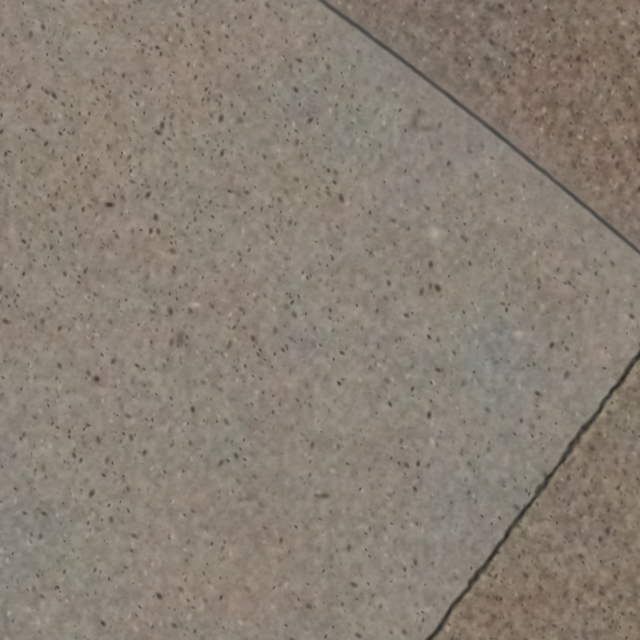
Write a WebGL 1 fragment shader that draws this texture.

```glsl
precision highp float;
// Weathered speckled stone paving: one large slab with two neighbours on the
// right, split by dark joints. Soft noise tints the stone, jittered cells
// scatter dark pits and pale grains, and distances to lines draw the joints.
uniform vec2 u_resolution;

const vec3 SLAB_COLOR = vec3(0.550, 0.515, 0.473);
const vec3 UPPER_SLAB_COLOR = vec3(0.492, 0.435, 0.392);
const vec3 LOWER_SLAB_COLOR = vec3(0.512, 0.460, 0.402);
const vec3 COOL_TINT = vec3(-0.022, 0.001, 0.016);
const vec3 WARM_TINT = vec3(0.018, -0.004, -0.020);
const vec3 PIT_COLOR = vec3(0.25, 0.215, 0.19);
const vec3 GRAIN_COLOR = vec3(0.72, 0.68, 0.63);
const vec3 UPPER_JOINT_COLOR = vec3(0.27, 0.26, 0.25);
const vec3 LOWER_JOINT_COLOR = vec3(0.16, 0.155, 0.13);
const float JOINT_WIDTH = 0.0036;
const float PIT_CELLS = 50.0;
const float FINE_PIT_CELLS = 78.0;
const float GRAIN_CELLS = 56.0;

float hash(vec2 p) {
  return fract(sin(dot(p, vec2(127.1, 311.7))) * 43758.545);
}

float noise(vec2 p) {
  vec2 i = floor(p), f = fract(p);
  f = f * f * (3.0 - 2.0 * f);
  return mix(mix(hash(i), hash(i + vec2(1.0, 0.0)), f.x),
             mix(hash(i + vec2(0.0, 1.0)), hash(i + 1.0), f.x), f.y);
}

float fbm(vec2 p) {
  float sum = 0.0, amplitude = 0.5;
  for (int i = 0; i < 4; i++) {
    sum += amplitude * noise(p);
    p = p * 2.03 + 17.3;
    amplitude *= 0.5;
  }
  return sum / 0.9375;
}

// Soft elongated flecks, at most one per cell; most are faint, a few strong.
float flecks(vec2 p, float cells, float density, float seed) {
  vec2 q = p * cells, home = floor(q);
  float cover = 0.0;
  for (int y = -1; y <= 1; y++) {
    for (int x = -1; x <= 1; x++) {
      vec2 cell = home + vec2(float(x), float(y));
      vec2 key = cell + seed;
      vec2 d = q - cell - vec2(hash(key + 3.1), hash(key + 7.7));
      float tilt = (hash(key + 11.3) - 0.65) * 1.8;
      float c = cos(tilt), s = sin(tilt);
      d = vec2(c * d.x - s * d.y, s * d.x + c * d.y) * vec2(1.3, 0.8);
      float radius = mix(0.17, 0.32, hash(key + 19.9));
      float rank = hash(key + 23.5);
      float strength = step(hash(key), density) * mix(0.25, 1.0, rank * rank);
      cover = max(cover, strength * (1.0 - smoothstep(0.0, radius * 1.35, length(d))));
    }
  }
  return cover;
}

float blob(vec2 p, vec2 center, vec2 size) {
  vec2 d = (p - center) / size;
  return exp(-dot(d, d));
}

void main() {
  vec2 p = gl_FragCoord.xy / u_resolution;
  float wobble = noise(p * 75.0) - 0.5;

  // Signed distances to the joints; positive lies on the right-hand slabs.
  float t = (p.x - 0.501) / 0.499;
  float upper = (p.y - 1.0 + 0.395 * t - 0.036 * t * (1.0 - t)) * 0.785 + wobble * 0.0015;
  float lower = (p.x - 0.671 - 0.736 * p.y) * 0.805 + wobble * 0.005;
  float belowCorner = step(p.y, 0.5);
  float onUpper = smoothstep(-0.003, 0.003, upper);
  float onLower = smoothstep(-0.003, 0.003, lower) * belowCorner;

  // Slab colours with broad warm and cool stains.
  vec3 color = mix(SLAB_COLOR, UPPER_SLAB_COLOR, onUpper);
  color = mix(color, LOWER_SLAB_COLOR, onLower);
  float cool = 0.8 * blob(p, vec2(0.56, 0.84), vec2(0.13, 0.09))
             + 0.9 * blob(p, vec2(0.77, 0.44), vec2(0.11, 0.07))
             + 0.7 * blob(p, vec2(0.07, 0.14), vec2(0.10, 0.12))
             + 0.5 * blob(p, vec2(0.68, 0.28), vec2(0.18, 0.20)) * (1.0 - onLower);
  float warm = 0.5 * blob(p, vec2(0.22, 0.80), vec2(0.28, 0.22))
             + 0.4 * blob(p, vec2(0.33, 0.06), vec2(0.20, 0.10))
             + 0.7 * blob(p, vec2(0.97, 0.85), vec2(0.12, 0.16));
  color += COOL_TINT * cool + WARM_TINT * warm;
  color += WARM_TINT * (fbm(p * 13.0 + 4.0) - 0.5) * 1.7;
  color += vec3(-0.008, 0.014, -0.006) * (fbm(p * 17.0 + 31.0) - 0.5) * 1.6;
  color += 0.04 * (fbm(p * 10.0 + 50.0) - 0.5);

  // Soft mottling and fine grain, rougher on the outer slabs.
  float rough = 1.0 + 0.5 * max(onUpper, onLower);
  color += 0.070 * rough * (noise(p * vec2(105.0, 85.0) + 3.0) - 0.5);
  color += 0.050 * rough * (noise(vec2(p.x + 0.4 * p.y, p.y - 0.4 * p.x) * 165.0) - 0.5);
  color += 0.025 * (noise(p * 260.0 + 9.0) - 0.5);

  // Pits crowd the upper left and the outer slabs, and thin out by the joint.
  float crowd = smoothstep(0.95, 0.1, length(p - vec2(0.0, 0.9)));
  float density = 0.20 + 0.24 * crowd + 0.20 * max(onUpper, onLower);
  float clear = 1.0 - 0.8 * exp(-abs(upper) * 30.0);
  float pits = max(flecks(p, PIT_CELLS, density, 5.0) * 0.85,
                   flecks(p, FINE_PIT_CELLS, density, 71.0) * 0.70) * clear;
  float grains = flecks(p, GRAIN_CELLS, 0.22 + 0.15 * onUpper, 133.0);
  color = mix(color, GRAIN_COLOR, 0.65 * grains);
  color = mix(color, PIT_COLOR, pits);

  // Distinct stains and chips.
  float stain = 0.9 * blob(p, vec2(0.649, 0.810), vec2(0.007, 0.013))
              + 0.8 * blob(p, vec2(0.664, 0.799), vec2(0.011, 0.005))
              + 0.6 * blob(p, vec2(0.282, 0.470), vec2(0.008, 0.012))
              + 1.3 * blob(p, vec2(0.151, 0.407), vec2(0.005, 0.006))
              + 1.3 * blob(p, vec2(0.171, 0.680), vec2(0.007, 0.004))
              + 0.9 * blob(p, vec2(0.508, 0.225), vec2(0.010, 0.005));
  float chip = blob(p, vec2(0.680, 0.635), vec2(0.008, 0.009))
             + blob(p, vec2(0.306, 0.524), vec2(0.008, 0.004))
             + blob(p, vec2(0.811, 0.479), vec2(0.008, 0.005));
  color = mix(color, PIT_COLOR, min(stain * (0.6 + 0.6 * wobble), 0.9));
  color = mix(color, GRAIN_COLOR, min(chip * 0.8, 0.9));

  // Pale dusty margins, then the dark joints themselves.
  color = mix(color, vec3(0.53, 0.505, 0.485), 0.5 * exp(-abs(upper) * 40.0));
  float rim = (lower - 0.011) / 0.006;
  color += vec3(0.025, 0.033, 0.02) * exp(-rim * rim) * belowCorner;
  float upperJoint = 1.0 - smoothstep(0.0, JOINT_WIDTH * 1.7, abs(upper));
  float lowerWidth = JOINT_WIDTH * mix(0.8, 1.4, noise(p * 38.0 + 2.0));
  float lowerJoint = 1.0 - smoothstep(0.0, lowerWidth * 1.8, abs(lower));
  color = mix(color, UPPER_JOINT_COLOR, upperJoint * mix(0.75, 1.0, noise(p * 45.0)));
  color = mix(color, LOWER_JOINT_COLOR, lowerJoint * mix(0.65, 1.0, noise(p * 110.0)) * belowCorner);

  gl_FragColor = vec4(clamp(color, 0.0, 1.0), 1.0);
}
```
